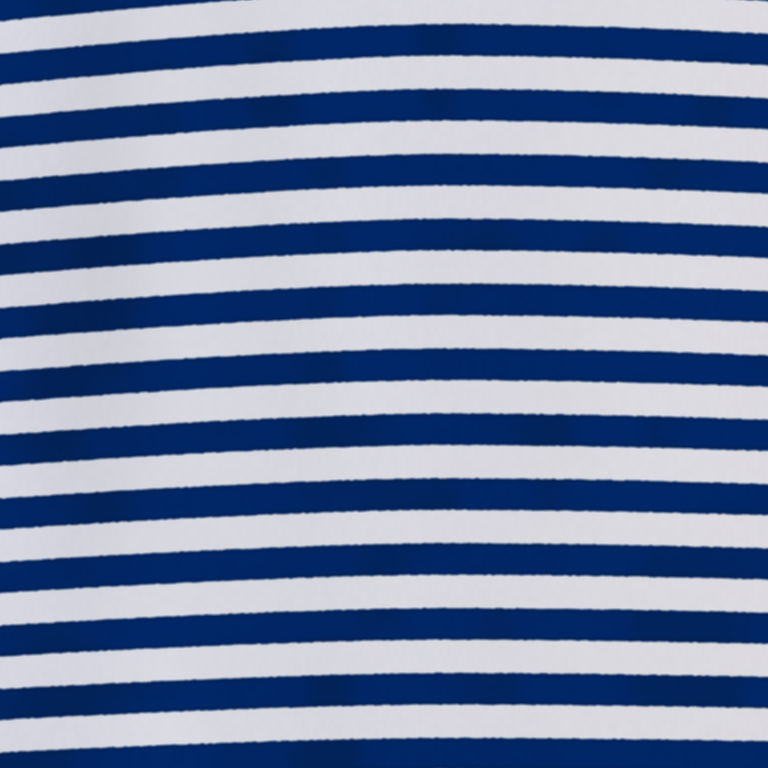
Write a WebGL 2 fragment shader that draws this texture.

```glsl
#version 300 es
precision highp float;
// Draped cotton with twelve navy stripes, bowed across soft off-white cloth.

uniform vec2 u_resolution;
out vec4 fragColor;

const vec3 WHITE = vec3(0.855, 0.853, 0.880);
const vec3 BLUE = vec3(0.008, 0.152, 0.402);
const vec3 NAVY = vec3(0.008, 0.135, 0.345);

const float CREST_X = 0.573;                       // where the stripes bow highest
const float FIRST_TOP = 0.0313;                    // first full stripe below the top edge
const float PITCH = 0.0845;                        // stripe spacing at the crest
const vec2 SAG = vec2(0.0391, 0.0130);             // drop at the left and right sides
const vec2 PITCH_LOSS = vec2(0.00182, 0.00078);    // tighter spacing at the sides
const float BLUE_SHARE = 0.485;
const float EDGE_SOFTNESS = 0.0027;
const float THREAD_JITTER = 0.0011;
const float THREADS = 190.0;
const float FOLD_DEPTH = 0.045;
const float WEAVE_DEPTH = 0.012;

float hash(vec2 p) {
    return fract(sin(dot(p, vec2(127.1, 311.7))) * 43758.5453);
}

float noise(vec2 p) {
    vec2 cell = floor(p);
    vec2 f = fract(p);
    f = f * f * (3.0 - 2.0 * f);
    float low = mix(hash(cell), hash(cell + vec2(1.0, 0.0)), f.x);
    float high = mix(hash(cell + vec2(0.0, 1.0)), hash(cell + vec2(1.0, 1.0)), f.x);
    return mix(low, high, f.y);
}

// Vertical position counted in stripes; y is measured down from the top.
float stripeCoordinate(float x, float y, out float pitch) {
    float left = max(CREST_X - x, 0.0) / CREST_X;
    float right = max(x - CREST_X, 0.0) / (1.0 - CREST_X);
    vec2 bow = vec2(pow(left, 1.5), pow(right, 1.8));
    pitch = PITCH - dot(PITCH_LOSS, bow);
    return (y - FIRST_TOP - dot(SAG, bow)) / pitch;
}

// Shallow vertical folds, strongest in the lower left.
float foldShade(vec2 uv) {
    float folds = noise(vec2(uv.x * 9.0 + uv.y * 1.2, uv.y * 1.6 + 4.0)) - 0.5;
    float side = 1.0 - smoothstep(0.1, 0.55, uv.x);
    float hollow = exp(-pow((uv.x - 0.09 - 0.05 * uv.y) / 0.07, 2.0));
    return folds * mix(0.35, 1.0, side) - 0.5 * hollow;
}

void main() {
    vec2 uv = gl_FragCoord.xy / u_resolution;
    float pixel = 1.0 / u_resolution.y;

    // Stripes with slightly uneven threads along their edges
    float pitch;
    float s = stripeCoordinate(uv.x, 1.0 - uv.y, pitch);
    float row = floor(s + 0.5 - 0.5 * BLUE_SHARE);
    float fromCentre = (s - row - 0.5 * BLUE_SHARE) * pitch;
    float edgeSide = step(0.0, fromCentre);
    float jitter = noise(vec2(uv.x * THREADS, row * 7.0 + edgeSide * 3.0)) - 0.5;
    float edge = abs(fromCentre) - 0.5 * BLUE_SHARE * pitch + jitter * THREAD_JITTER;
    float softness = max(EDGE_SOFTNESS, pixel);
    float blueMask = 1.0 - smoothstep(-softness, softness, edge);

    // Dye is deeper in patches and near the rim of each stripe
    float fold = foldShade(uv);
    float patches = noise(uv * vec2(14.0, 9.0) + 20.0);
    float rim = smoothstep(-0.007, -0.002, edge);
    float depth = smoothstep(0.45, 0.95, patches - 0.35 * fold);
    vec3 dye = mix(BLUE, NAVY, clamp(depth * 0.8 + rim * 0.65, 0.0, 1.0));

    // Cloth tone and a faint woven grain
    float weave = noise(uv * vec2(THREADS, THREADS * 0.6)) - 0.5;
    float light = 1.0 + FOLD_DEPTH * fold + WEAVE_DEPTH * weave;
    vec3 cloth = WHITE * mix(vec3(0.985, 0.99, 1.005), vec3(1.005, 1.0, 0.995), uv.x);

    fragColor = vec4(mix(cloth * light, dye * (1.0 + 2.0 * (light - 1.0)), blueMask), 1.0);
}
```
